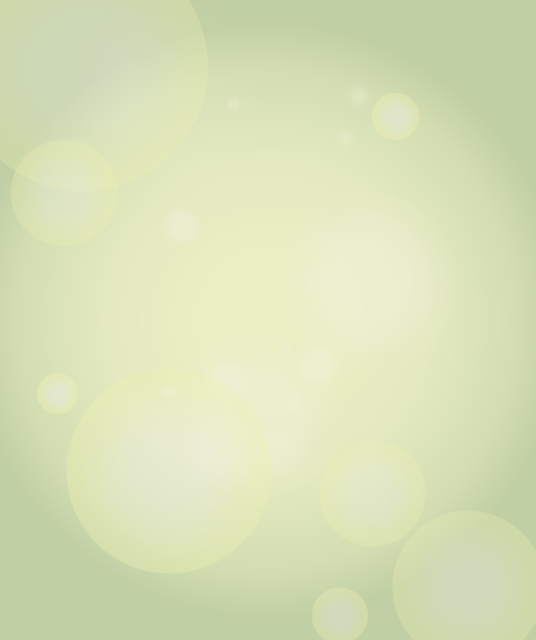
A Shadertoy shader for this background:

```glsl
// Pale green backdrop with a warm radial glow and translucent bokeh discs.
// A stepped radial gradient is laid first, then crisp discs with yellow rims,
// soft halos and small specks are blended over it, all in units of height.
#define GLOW_CENTER vec2(0.417, 0.500)
#define EDGE_GREEN vec3(0.757, 0.812, 0.643)
#define MID_GREEN vec3(0.828, 0.868, 0.695)
#define PALE_GREEN vec3(0.895, 0.915, 0.752)
#define WARM_CENTER vec3(0.918, 0.932, 0.762)
#define RIM_YELLOW vec3(0.930, 0.940, 0.700)
#define CORE_WHITE vec3(0.935, 0.935, 0.915)
#define HALO_CREAM vec3(0.940, 0.942, 0.860)
#define SPECK_ALPHA 0.32

// Each disc holds: center x, center y, radius, opacity
const vec4 crispDiscs[8] = vec4[8](
    vec4(0.130, 0.896, 0.195, 0.27), vec4(0.100, 0.699, 0.083, 0.30),
    vec4(0.618, 0.818, 0.037, 0.42), vec4(0.090, 0.385, 0.032, 0.45),
    vec4(0.264, 0.264, 0.160, 0.38), vec4(0.582, 0.229, 0.083, 0.30),
    vec4(0.732, 0.083, 0.119, 0.30), vec4(0.531, 0.038, 0.044, 0.35));

const vec4 softHalos[8] = vec4[8](
    vec4(0.260, 0.850, 0.155, 0.10), vec4(0.573, 0.560, 0.140, 0.55),
    vec4(0.283, 0.647, 0.035, 0.50), vec4(0.497, 0.430, 0.040, 0.50),
    vec4(0.352, 0.404, 0.040, 0.45), vec4(0.404, 0.352, 0.130, 0.40),
    vec4(0.350, 0.303, 0.066, 0.35), vec4(0.436, 0.297, 0.047, 0.25));

// Each speck holds: center x, center y, radius
const vec3 specks[6] = vec3[6](
    vec3(0.449, 0.452, 0.012), vec3(0.460, 0.370, 0.018),
    vec3(0.264, 0.389, 0.015), vec3(0.561, 0.850, 0.019),
    vec3(0.365, 0.837, 0.013), vec3(0.540, 0.785, 0.016));

// Radial gradient, warm in the middle and green at the corners
vec3 backdrop(vec2 p) {
    float r = length(p - GLOW_CENTER);
    vec3 color = mix(WARM_CENTER, PALE_GREEN, smoothstep(0.100, 0.250, r));
    color = mix(color, MID_GREEN, clamp((r - 0.250) / 0.140, 0.0, 1.0));
    return mix(color, EDGE_GREEN, clamp((r - 0.390) / 0.075, 0.0, 1.0));
}

// Sharp disc that turns from a yellow rim to a whitish core
vec3 addCrispDisc(vec3 color, vec2 p, vec4 disc, float pixel) {
    float d = length(p - disc.xy);
    float cover = 1.0 - smoothstep(-pixel, pixel, d - disc.z);
    float core = 1.0 - smoothstep(0.25, 1.0, d / disc.z);
    vec3 tint = mix(RIM_YELLOW, CORE_WHITE, core);
    return mix(color, tint, cover * disc.w);
}

// Feathered disc, with a faint outer step
vec3 addSoftHalo(vec3 color, vec2 p, vec4 halo, float pixel) {
    float d = length(p - halo.xy);
    float cover = 1.0 - smoothstep(-pixel, pixel, d - halo.z);
    float feather = 1.0 - smoothstep(0.35, 1.0, d / halo.z);
    return mix(color, HALO_CREAM, halo.w * mix(feather, cover, 0.12));
}

void mainImage(out vec4 fragColor, in vec2 fragCoord) {
    vec2 p = fragCoord / iResolution.y;
    float pixel = 1.0 / iResolution.y;
    vec3 color = backdrop(p);

    for (int i = 0; i < softHalos.length(); i++)
        color = addSoftHalo(color, p, softHalos[i], pixel);
    for (int i = 0; i < crispDiscs.length(); i++)
        color = addCrispDisc(color, p, crispDiscs[i], pixel);
    for (int i = 0; i < specks.length(); i++)
        color = addSoftHalo(color, p, vec4(specks[i], SPECK_ALPHA), pixel);

    fragColor = vec4(color, 1.0);
}
```
